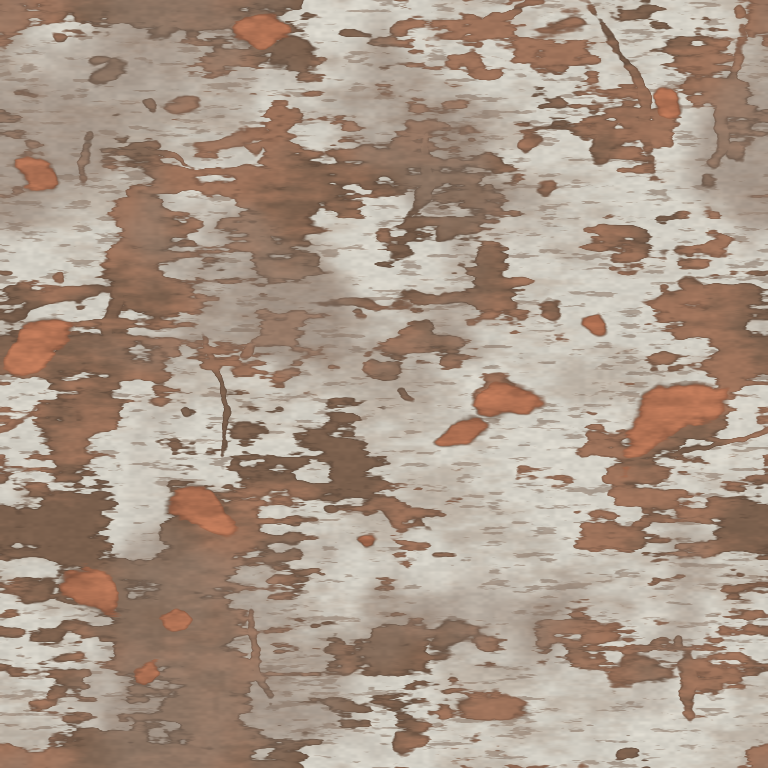
This texture is drawn by a three.js fragment shader. Its source:

```glsl
varying vec2 vUv;

#define BARE_BIAS -0.085
#define EDGE_SOFTNESS 0.045
#define SCRATCHES 20
#define FLAKES 44
#define CHIPS 13
#define PAINT_LIGHT vec3(0.835, 0.82, 0.78)
#define PAINT_WORN vec3(0.74, 0.70, 0.65)
#define DUST_PALE vec3(0.64, 0.58, 0.53)
#define DUST_DARK vec3(0.55, 0.47, 0.41)
#define WOOD_DARK vec3(0.46, 0.36, 0.29)
#define WOOD_RUST vec3(0.59, 0.43, 0.34)
#define CHIP_ORANGE vec3(0.70, 0.44, 0.32)

const float TAU = 6.2831853;

float hash(vec2 p, float seed) {
  vec3 q = fract((p.xyx + seed * 17.3) * vec3(0.1031, 0.1030, 0.0973));
  q += dot(q, q.yzx + 33.33);
  return fract((q.x + q.y) * q.z);
}

// Value noise from -1 to 1 that wraps after a whole number of cells
float noise(vec2 uv, vec2 cells, float seed) {
  vec2 p = uv * cells;
  vec2 i = floor(p);
  vec2 f = fract(p);
  f = f * f * f * (f * (f * 6.0 - 15.0) + 10.0);
  vec2 a = mod(i, cells);
  vec2 b = mod(i + 1.0, cells);
  float low = mix(hash(a, seed), hash(vec2(b.x, a.y), seed), f.x);
  float high = mix(hash(vec2(a.x, b.y), seed), hash(b, seed), f.x);
  return 2.0 * mix(low, high, f.y) - 1.0;
}

float fbm(vec2 uv, vec2 cells, float seed) {
  float sum = 0.0;
  float amp = 0.5;
  for (int k = 0; k < 4; k++) {
    sum += amp * noise(uv, cells, seed + float(k));
    cells *= 2.0;
    amp *= 0.55;
  }
  return sum;
}

// Bent ellipse at a random wrapped place: 1 at its heart, 0 at its rim
float blot(vec2 uv, float id, float seed, float angle, vec2 size, float bend) {
  vec2 centre = vec2(hash(vec2(id, 1.0), seed), hash(vec2(id, 2.0), seed));
  vec2 d = fract(uv - centre + 0.5) - 0.5;
  float c = cos(angle);
  float s = sin(angle);
  vec2 q = vec2(c * d.x + s * d.y, c * d.y - s * d.x);
  q.y += bend * q.x * q.x;
  return 1.0 - length(q / size);
}

void main() {
  vec2 uv = vUv;

  // Shared fields: ragged patches, horizontal grain, broad worn regions
  float patches = fbm(uv, vec2(11.0, 13.0), 1.0);
  float grain = fbm(uv, vec2(22.0, 90.0), 7.0);
  float region = fbm(uv, vec2(3.0), 13.0);
  float side = cos(TAU * (uv.x - 0.17)) + 0.35 * sin(TAU * (uv.y + 0.55));
  float ragged = 0.55 * patches + 0.45 * grain;
  vec2 warped = uv + 0.016 * vec2(fbm(uv, vec2(16.0), 19.0), fbm(uv, vec2(16.0), 25.0));

  // Wear is positive where the paint is gone
  float wear = 0.85 * patches + 0.42 * grain + 0.4 * region + 0.07 * side + BARE_BIAS;

  // Long scratches, mostly along or across the grain
  for (int k = 0; k < SCRATCHES; k++) {
    float id = float(k);
    float r = hash(vec2(id, 3.0), 31.0);
    float angle = 0.25 * TAU * step(0.55, r) + 0.9 * (hash(vec2(id, 4.0), 31.0) - 0.5);
    vec2 size = vec2(mix(0.04, 0.12, hash(vec2(id, 5.0), 31.0)), mix(0.004, 0.012, fract(r * 7.0)));
    float e = blot(warped, id, 31.0, angle, size, 5.0 * (fract(r * 13.0) - 0.5));
    wear = max(wear, 0.35 * e + 0.4 * ragged);
  }

  // Compact flakes
  for (int k = 0; k < FLAKES; k++) {
    float id = float(k);
    float r = hash(vec2(id, 3.0), 37.0);
    vec2 size = mix(vec2(0.010, 0.008), vec2(0.042, 0.022), r * r);
    float e = blot(warped, id, 37.0, 2.0 * fract(r * 9.0) - 1.0, size, 8.0);
    wear = max(wear, 0.3 * e + 0.4 * ragged);
  }

  // Deep chips down to fresh orange wood
  float chip = -1.0;
  for (int k = 0; k < CHIPS; k++) {
    float id = float(k);
    float r = hash(vec2(id, 3.0), 43.0);
    vec2 size = mix(vec2(0.016, 0.013), vec2(0.065, 0.030), r * r);
    float e = blot(warped, id, 43.0, 1.6 * fract(r * 11.0) - 0.8, size, 5.0);
    chip = max(chip, e + 0.7 * patches + 0.25 * grain);
  }
  wear = max(wear, 0.3 * chip);

  // Paint with pale mottling, fine cracks and a dusty haze
  float mottle = fbm(uv, vec2(8.0, 12.0), 49.0);
  float fine = noise(uv, vec2(128.0, 256.0), 55.0);
  float haze = smoothstep(-0.12, 0.5, fbm(uv, vec2(5.0), 61.0) + 0.16 * side + 0.2 * mottle);
  vec3 paint = mix(PAINT_LIGHT, PAINT_WORN, smoothstep(-0.2, 0.5, mottle + 0.5 * grain));
  vec3 dust = mix(DUST_PALE, DUST_DARK, smoothstep(-0.3, 0.3, ragged + 0.3 * region));
  paint = mix(paint, dust, 0.85 * haze);
  float crack = smoothstep(0.26, 0.5, fbm(uv, vec2(28.0, 144.0), 67.0));
  paint = mix(paint, DUST_DARK, 0.6 * crack);

  // Wood streaked along the grain, shaded beneath the paint rim
  float tone = fbm(uv, vec2(7.0), 73.0) + 0.35 * grain;
  vec3 wood = mix(WOOD_DARK, WOOD_RUST, smoothstep(-0.25, 0.4, tone));
  wood = mix(wood, DUST_DARK, 0.65 * haze);
  wood *= mix(0.86, 1.04, smoothstep(0.0, 0.16, wear));
  vec3 fresh = CHIP_ORANGE * (1.0 + 0.25 * ragged) * mix(0.75, 1.0, smoothstep(0.0, 0.3, chip));
  wood = mix(wood, fresh, 0.85 * smoothstep(0.0, 0.12, chip));

  float bare = smoothstep(-EDGE_SOFTNESS, EDGE_SOFTNESS, wear);
  vec3 color = mix(paint, wood, bare) * (1.0 + 0.035 * fine + 0.05 * grain);
  gl_FragColor = vec4(color, 1.0);
}
```
